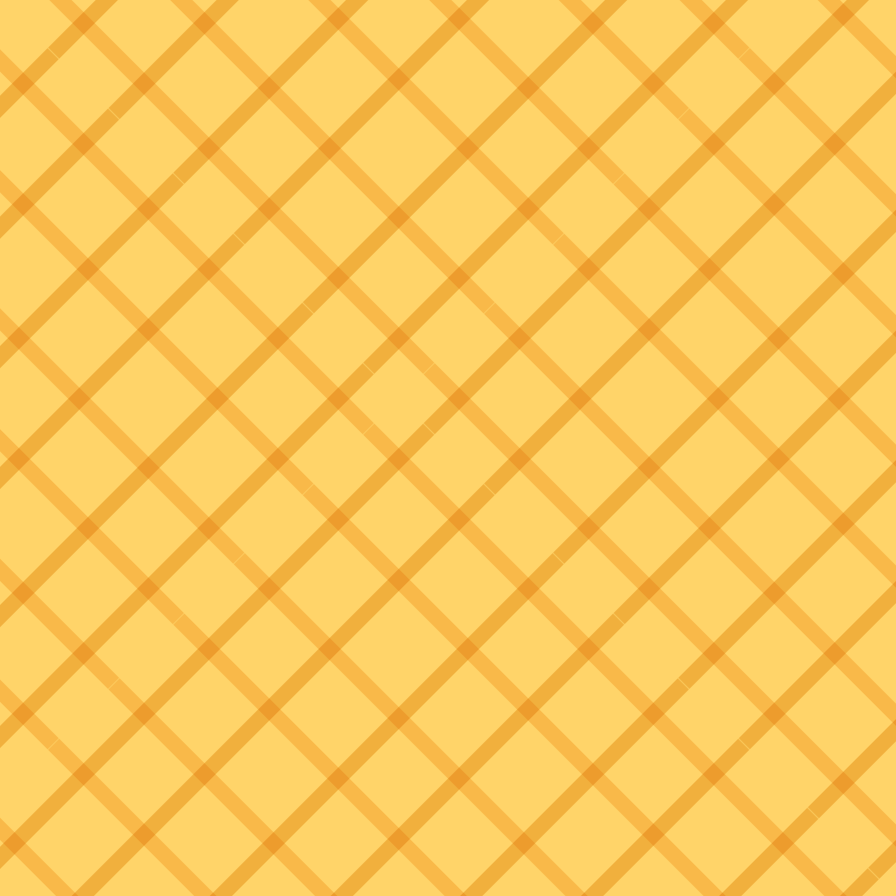
Give the GLSL for this pattern, as a Shadertoy shader.

```glsl
// Golden diagonal check: two sets of translucent bands crossing at 45 degrees.
// Band offsets alternate narrow and wide gaps, snap to a fine thread grid and
// mirror about a centre; a hairline seam cuts each band on its mirror axis.

const vec3 CLOTH    = vec3(1.0, 0.83, 0.41);
const vec3 RISING   = vec3(0.945, 0.69, 0.24);
const vec3 FALLING  = vec3(0.975, 0.725, 0.285);
const vec3 CROSSING = vec3(0.93, 0.61, 0.175);

const float THREAD = 0.009635;      // grid step, measured along x + y
const float BAND_HALF = 0.0124;     // half width of a band, same measure
const float SEAM_HALF = 0.0009;
const float SEAM_STRENGTH = 0.6;
const float MIRROR_SUM = 0.89;      // x + y (from the top left) of the mirror axis
const int BANDS_PER_SIDE = 8;

// Distance of a band from the mirror axis: pairs of bands, snapped to threads
float bandOffset(int index) {
    float pairStart = floor(29.67 * float(index / 2) + 0.5);
    return THREAD * (7.0 + 14.0 * float(index % 2) + pairStart);
}

// Soft stripe of the given half width around zero
float stripe(float dist, float halfWidth, float soft) {
    return 1.0 - smoothstep(halfWidth - soft, halfWidth + soft, abs(dist));
}

// Coverage of all mirrored bands along one axis
float bands(float across, float soft) {
    float nearest = 10.0;
    for (int i = 0; i < BANDS_PER_SIDE; i++) {
        nearest = min(nearest, abs(abs(across) - bandOffset(i)));
    }
    return stripe(nearest, BAND_HALF, soft);
}

// Bands with the hairline seam, "along" being zero on the mirror axis
float seamedBands(float across, float along, float soft) {
    float seam = SEAM_STRENGTH * stripe(along, SEAM_HALF, soft);
    return bands(across, soft) * (1.0 - seam);
}

void mainImage(out vec4 fragColor, in vec2 fragCoord) {
    vec2 p = fragCoord / iResolution.xy;
    float soft = 1.0 / iResolution.y;

    // Diagonal coordinates, measured from the mirror centre
    float down = 1.0 - p.y;
    float sum = p.x + down - MIRROR_SUM;
    float diff = p.x - down;

    float rising = seamedBands(sum, diff, soft);
    float falling = seamedBands(diff, sum, soft);

    // Blend the four weave colours
    vec3 under = mix(CLOTH, FALLING, falling);
    vec3 over = mix(RISING, CROSSING, falling);
    fragColor = vec4(mix(under, over, rising), 1.0);
}
```
